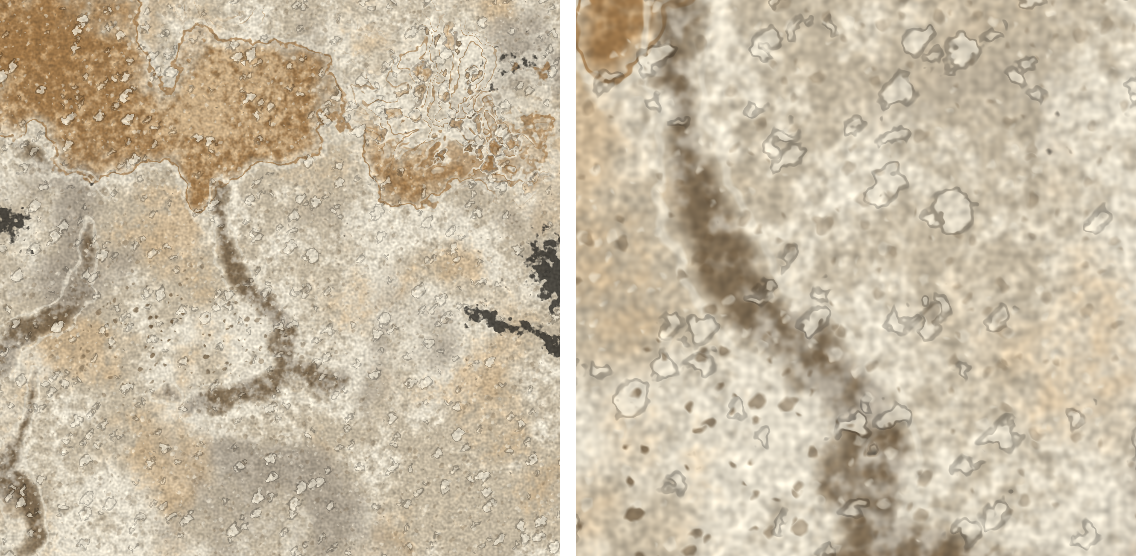
Left: the whole. Right: its middle third, enlarged.
This texture is drawn by a Shadertoy shader. Its source:

```glsl
// Weathered travertine: cream and grey stone with rust stains, agate rims,
// brown veins, soot and grain. Warped gradient noise shapes soft blobs and
// segments into stains; scattered discs supply pebbles, pits and rings.
const vec3 CREAM = vec3(.90, .87, .80), BEIGE = vec3(.77, .72, .63);
const vec3 TAN = vec3(.77, .65, .49), GREY = vec3(.62, .58, .52);
const vec3 RUST = vec3(.59, .43, .25), UMBER = vec3(.41, .33, .23);
const vec3 SOOT = vec3(.19, .18, .16);

vec2 hash2(vec2 p) {
    vec2 q = vec2(dot(p, vec2(127.1, 311.7)), dot(p, vec2(269.5, 183.3)));
    return fract(sin(q) * 43758.5);
}

float corner(vec2 cell, vec2 f, vec2 offset) {
    return dot(hash2(cell + offset) * 2. - 1., f - offset);
}

float gradientNoise(vec2 p) {
    vec2 c = floor(p), f = fract(p);
    vec2 u = f * f * f * (f * (f * 6. - 15.) + 10.);
    float low = mix(corner(c, f, vec2(0)), corner(c, f, vec2(1, 0)), u.x);
    float high = mix(corner(c, f, vec2(0, 1)), corner(c, f, vec2(1)), u.x);
    return mix(low, high, u.y);
}

float fbm(vec2 p, int octaves) {
    float sum = 0., amplitude = 1.;
    for (int i = 0; i < octaves; i++) {
        sum += amplitude * gradientNoise(p);
        p = mat2(1.6, 1.2, -1.2, 1.6) * p + 11.3;
        amplitude *= .5;
    }
    return sum;
}

// Soft ellipse: centre in xy, radii in zw
float blob(vec2 p, vec4 e) {
    vec2 q = (p - e.xy) / e.zw;
    return exp(-dot(q, q));
}

// Distance to a thick line from ends.xy to ends.zw
float segment(vec2 p, vec4 ends, float halfWidth) {
    vec2 ab = ends.zw - ends.xy, ap = p - ends.xy;
    return length(ap - ab * clamp(dot(ap, ab) / dot(ab, ab), 0., 1.)) - halfWidth;
}

float band(float value, float level, float width) {
    return 1. - smoothstep(.3 * width, width, abs(value - level));
}

// Signed distance to the nearest scattered disc, and its random shade
vec2 grains(vec2 p, float density) {
    vec2 nearest = vec2(1, 0);
    for (int k = 0; k < 9; k++) {
        vec2 cell = floor(p) + vec2(k % 3 - 1, k / 3 - 1), traits = hash2(cell + 57.);
        float d = length(p - cell - hash2(cell)) - mix(.14, .44, traits.y * traits.y);
        if (traits.x < density && d < nearest.x) nearest = vec2(d, traits.y);
    }
    return nearest;
}

float rustField(vec2 p) {
    return blob(p, vec4(.03, .94, .2, .13)) + .75 * blob(p, vec4(.2, .79, .17, .1))
        + blob(p, vec4(.46, .82, .18, .12)) + .8 * blob(p, vec4(.37, .67, .04, .05))
        + .9 * blob(p, vec4(.8, .7, .15, .045)) + .35 * blob(p, vec4(.96, .84, .12, .15))
        - .5 * blob(p, vec4(.28, .87, .06, .08));
}

float veinDistance(vec2 p) {
    float d = segment(p, vec4(.42, .66, .43, .53), .015);
    d = min(d, segment(p, vec4(.43, .53, .51, .34), .019));
    d = min(d, segment(p, vec4(.51, .33, .36, .26), .02));
    d = min(d, segment(p, vec4(.51, .33, .6, .34), .02));
    d = min(d, segment(p, vec4(.29, .29, .31, .28), .018));
    d = min(d, segment(p, vec4(.17, .57, .13, .47), .013));
    d = min(d, segment(p, vec4(.13, .47, 0, .35), .027));
    d = min(d, segment(p, vec4(.06, .3, .01, .2), .01));
    d = min(d, segment(p, vec4(.01, .2, .04, .01), .022));
    return min(d, segment(p, vec4(.05, .72, .2, .66), .006));
}

float sootField(vec2 p) {
    float streak = segment(p, vec4(.84, .43, 1.01, .37), 0.);
    return blob(p, vec4(0, .6, .04, .05)) + .9 * blob(p, vec4(1, .5, .08, .11))
        + .6 * blob(p, vec4(.93, .88, .05, .05)) + .9 * exp(-streak * streak * 2500.);
}

void mainImage(out vec4 fragColor, in vec2 fragCoord) {
    vec2 uv = fragCoord / iResolution.y;
    vec2 warp = vec2(fbm(uv * 6., 5), fbm(uv * 6. + 31., 5)), p = uv + .07 * warp;
    float broad = fbm(uv * 3. + 5., 4), medium = fbm(uv * 11. + 19., 5);
    float fine = fbm(uv * 65., 3), grit = gradientNoise(uv * 190.);
    // Mottled ground with tan and grey washes
    float light = .7 * broad + .6 * medium + .4 * fine + .15 * blob(p, vec4(.4, .2, .5, .2));
    vec3 col = mix(BEIGE, CREAM, smoothstep(-.18, .32, light));
    col = mix(col, TAN, .6 * smoothstep(0., .45, fbm(p * 5. + 43., 4) + .25 * fine));
    float grey = fbm(p * 4. + 71., 5) + .2 * fine + .35 * blob(p, vec4(.1, .69, .17, .07))
        + .3 * (blob(p, vec4(.45, .08, .13, .13)) + blob(p, vec4(.62, .62, .2, .06)));
    col = mix(col, GREY, .75 * smoothstep(.08, .48, grey));
    // Rust stains and their rims
    float field = rustField(p) + .55 * medium;
    vec3 stain = mix(RUST, TAN, smoothstep(-.15, .4, broad + .6 * fine));
    col = mix(col, stain, .88 * smoothstep(.34, .72, field));
    col = mix(col, CREAM, .55 * band(field, .33, .09));
    col = mix(col, RUST, .65 * band(field, .42, .035));
    // Agate scallops and ringed cells
    float agate = blob(p, vec4(.77, .84, .15, .14)) + .7 * blob(p, vec4(.9, .7, .1, .07));
    agate = smoothstep(.3, .7, agate + .5 * blob(p, vec4(.4, .98, .15, .04)) + .5 * medium);
    float stripe = fract(fbm(p * 9. + 3., 4) * 5.);
    col = mix(col, CREAM, agate * (.35 + .5 * band(stripe, .6, .25)));
    col = mix(col, RUST, .6 * agate * band(stripe, .4, .1));
    vec2 ring = grains(uv * 27. + 1.2 * warp + .4 * fine, .6);
    col = mix(col, stain, .6 * agate * smoothstep(0., -.12, ring.x));
    col = mix(col, CREAM, .8 * agate * band(ring.x, .06, .09));
    col = mix(col, mix(UMBER, GREY, ring.y), .7 * agate * band(ring.x, -.03, .07));
    // Brown veins with pale lips
    float vein = veinDistance(p) + .012 * medium;
    vec3 veinColor = mix(UMBER, GREY, smoothstep(-.3, .25, medium + .7 * fine));
    col = mix(col, veinColor, .75 * smoothstep(.006, -.012, vein));
    col = mix(col, CREAM, .6 * band(vein, .008, .005));
    // Pale pebbles and dark pits
    vec2 pebble = grains(uv * 48. + .7 * fine, .22);
    col *= 1. - .2 * band(pebble.x, .05, .12);
    col = mix(col, CREAM, (.3 + .5 * pebble.y) * smoothstep(.04, -.08, pebble.x));
    float crumb = grains(uv * 105. + .4 * grit, .22).x;
    col = mix(col, CREAM, .5 * smoothstep(.1, -.15, crumb));
    float pitted = .25 + .6 * blob(p, vec4(.3, .4, .17, .1));
    float pit = grains(uv * 85. + 40. + .5 * fine, .25).x;
    col = mix(col, UMBER, pitted * smoothstep(.08, -.15, pit));
    // Soot crust and surface grit
    float soot = sootField(p) + .9 * fine + .4 * medium;
    col = mix(col, SOOT, .85 * smoothstep(.55, .85, soot));
    col *= 1. + .24 * grit + .16 * fine;
    fragColor = vec4(clamp(col, 0., 1.), 1);
}
```
